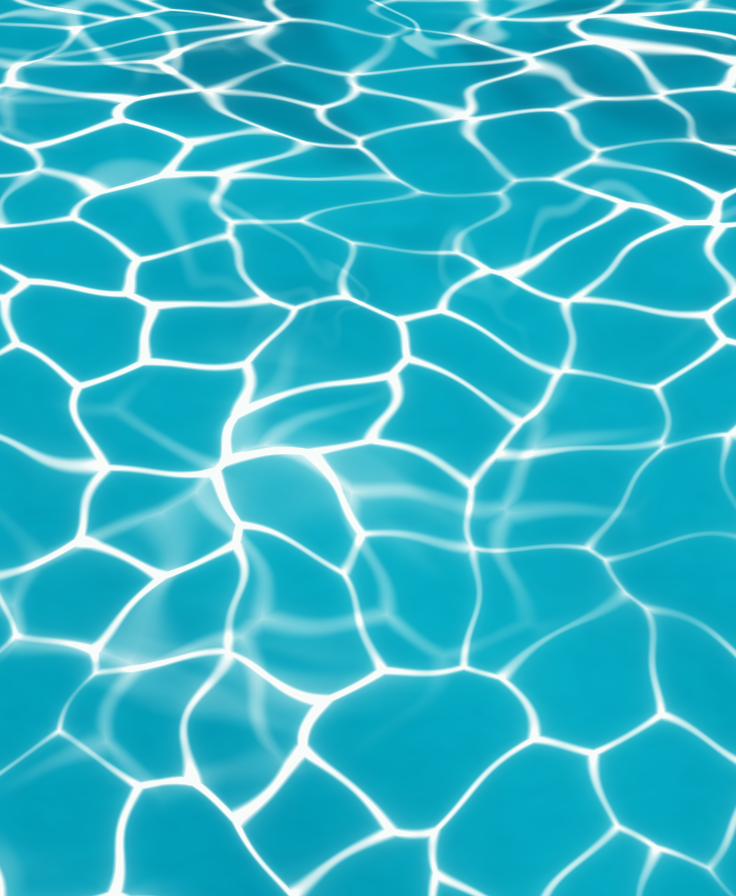
Write a WebGL 1 fragment shader that draws this texture.

```glsl
precision highp float;
uniform vec2 u_resolution;

const vec3 DEEP = vec3(0.0, 0.58, 0.69);
const vec3 WATER = vec3(0.02, 0.69, 0.78);
const vec3 SHADOW = vec3(0.0, 0.45, 0.56);
const vec3 GLINT = vec3(0.97, 0.99, 0.98);

vec2 hash2(vec2 p) {
  return fract(sin(vec2(dot(p, vec2(127.1, 311.7)), dot(p, vec2(269.5, 183.3)))) * 43758.55);
}

// Layered sines, each octave bent by the one before; about -0.9 to 0.9
float waves(vec2 p) {
  float sum = 0.0;
  float amp = 0.55;
  for (int i = 0; i < 4; i++) {
    p = mat2(0.8, 0.6, -0.6, 0.8) * p * 1.6 + 0.7 * sin(p.yx * 1.3) + 1.7;
    sum += amp * sin(p.x) * cos(p.y);
    amp *= 0.6;
  }
  return sum;
}

// Distances to the three closest cell points
vec3 nearestThree(vec2 p) {
  vec2 cell = floor(p);
  vec3 near = vec3(9.0);
  for (int y = -1; y <= 1; y++) {
    for (int x = -1; x <= 1; x++) {
      vec2 id = cell + vec2(float(x), float(y));
      float d = length(id + 0.1 + 0.8 * hash2(id) - p);
      if (d < near.x) near = vec3(d, near.xy);
      else if (d < near.y) near = vec3(near.x, d, near.y);
      else near.z = min(near.z, d);
    }
  }
  return near;
}

// Focused light along cell borders, with halo and bright junctions
float caustic(vec2 p, float strength, float width) {
  vec3 near = nearestThree(p);
  float gap = near.y - near.x;
  float junction = near.z - near.x;
  float core = 1.0 - smoothstep(0.2 * width, width, gap);
  float halo = 0.36 * exp(-gap * 8.0);
  float flare = 0.6 * exp(-junction * 8.0 - gap * 9.0);
  return strength * (core * 0.85 + halo) + flare;
}

// Pool plane seen at a slant: rows crowd together towards the top
vec2 poolPlane(vec2 uv) {
  float y = uv.y;
  float depth = 7.0 * y + 2.0 * y * y + 3.6 * pow(y, 5.0);
  return vec2(uv.x * (6.6 + 1.2 * y), depth);
}

vec2 bend(vec2 p) {
  vec2 swell = vec2(sin(p.y * 2.1 + 1.3 * sin(p.x * 0.9)),
                    sin(p.x * 1.9 + 1.7 * sin(p.y * 0.7 + 1.0)));
  vec2 ripple = vec2(sin(p.y * 6.3 + p.x), sin(p.x * 5.3 - p.y));
  return p + 0.17 * swell + 0.045 * ripple;
}

void main() {
  vec2 uv = gl_FragCoord.xy / u_resolution.y;
  uv.x -= 0.5 * u_resolution.x / u_resolution.y;
  float far = smoothstep(0.55, 1.0, uv.y);
  vec2 plane = poolPlane(uv);
  float crowding = 7.0 + 4.0 * uv.y + 18.0 * pow(uv.y, 4.0);
  vec2 p = bend(plane);
  p.x += far * 0.14 * sin(plane.y * 3.7 + 2.0 * sin(plane.x));

  // Water body: broad patches, fine mottling, dark streaks far away
  float patches = waves(plane * vec2(0.35, 0.3) + 4.0);
  float mottle = waves(uv * vec2(38.0, 62.0));
  float tone = 0.62 + 0.5 * patches + 0.1 * mottle - 0.25 * far;
  vec3 color = mix(DEEP, WATER, clamp(tone, 0.0, 1.0));
  float streaks = waves(plane * vec2(0.7, 0.55) + 9.0);
  color = mix(color, SHADOW, far * 0.7 * smoothstep(0.0, 0.6, streaks));

  // Main light net
  float strength = clamp(0.66 + 0.6 * waves(plane * 0.6 + 2.0), 0.16, 1.0);
  float width = 0.02 + 0.055 * strength + 0.004 * crowding;
  float light = caustic(p, strength, width);

  // Fainter second net and hazy veils
  float haze = smoothstep(-0.1, 0.6, waves(plane * 0.4 + 7.0));
  vec2 drift = mat2(0.9, 0.3, -0.3, 0.9) * p * 0.85 + 13.0;
  light += 0.4 * haze * caustic(drift, 0.7, 0.16);
  float wisps = waves(mat2(0.9, 0.4, -0.5, 1.3) * plane * vec2(0.6, 1.1));
  light += 0.3 * haze * smoothstep(0.0, 0.8, wisps) * (1.0 - 0.6 * far);

  // Thin looping reflections on the far surface
  float rings = abs(waves(plane * vec2(0.8, 0.5) + 5.0) - 0.36);
  light += 0.55 * far * (1.0 - smoothstep(0.01, 0.1, rings));

  color = mix(color, GLINT, clamp(light, 0.0, 1.0));
  gl_FragColor = vec4(color, 1.0);
}
```
